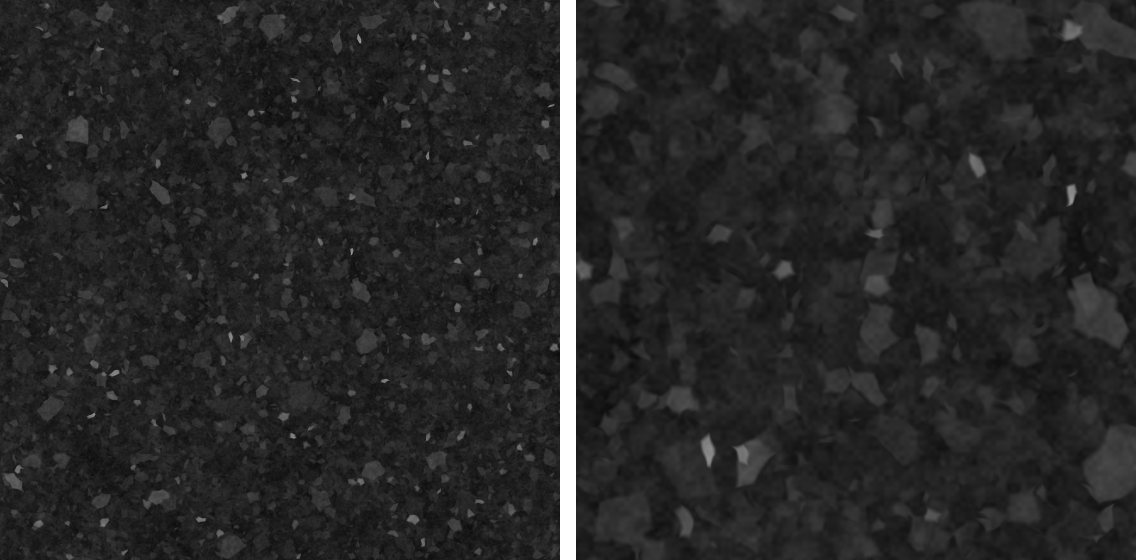
Left, the full canvas; right, a detail of the centre.
Reproduce this texture procedurally as a Shadertoy shader.

```glsl
vec3 hash3(vec2 p) {
    vec3 q = fract(p.xyx * vec3(0.1031, 0.1030, 0.0973));
    q += dot(q, q.yxz + 33.33);
    return fract((q.xxy + q.yzz) * q.zyx);
}

float valueNoise(vec2 p) {
    vec2 cell = floor(p), f = fract(p);
    f = f * f * (3.0 - 2.0 * f);
    float low = mix(hash3(cell).x, hash3(cell + vec2(1, 0)).x, f.x);
    float high = mix(hash3(cell + vec2(0, 1)).x, hash3(cell + 1.0).x, f.x);
    return mix(low, high, f.y) - 0.5;
}

// Signed distance to an irregular five-sided chip
float chipDistance(vec2 p, float radius, vec2 seed) {
    float d = -radius;
    for (int i = 0; i < 5; i++) {
        vec3 side = hash3(seed + float(i) * 7.3);
        float angle = (float(i) + 0.5 * side.x) * 1.2566;
        d = max(d, dot(p, vec2(cos(angle), sin(angle))) - radius * mix(0.5, 1.0, side.y));
    }
    return d;
}

// Lays one size of scattered chips over the tone below
float addChips(float tone, vec2 uv, float count, float share, vec2 shades, float seed) {
    vec2 p = uv * count, cell = floor(p);
    float edge = 0.0022 * count;
    for (int y = -1; y <= 1; y++)
    for (int x = -1; x <= 1; x++) {
        vec2 id = cell + vec2(x, y);
        vec3 place = hash3(id + seed), look = hash3(id + seed + 57.0);
        if (place.z > share) continue;
        vec2 q = p - id - 0.2 - 0.6 * place.xy;
        float turn = 6.2832 * look.x;
        q *= mat2(cos(turn), sin(turn), -sin(turn), cos(turn));
        q.y *= mix(1.0, 2.3, look.y * look.y);
        float d = chipDistance(q, mix(0.3, 0.52, place.z / share), id + seed + 19.0);
        float shade = mix(shades.x, shades.y, look.z * look.z);
        float cover = smoothstep(edge, -edge, d) * mix(0.65, 1.0, look.y);
        tone = mix(tone, shade, cover);
    }
    return tone;
}

void mainImage(out vec4 fragColor, in vec2 fragCoord) {
    vec2 uv = fragCoord / iResolution.y;

    // Dark blotchy binder
    float mottle = valueNoise(uv * 60.0 + 3.0);
    float tone = 0.121 + 0.085 * mottle + 0.05 * valueNoise(uv * 25.0 + 40.0);

    // Ragged outlines
    vec2 ragged = uv + 0.005 * vec2(valueNoise(uv * 110.0 + 11.0), valueNoise(uv * 110.0 + 71.0));

    // Chips from fine to coarse, then bright specks
    tone = addChips(tone, ragged, 95.0, 1.0, vec2(0.085, 0.20), 5.0);
    tone = addChips(tone, ragged, 60.0, 0.9, vec2(0.09, 0.23), 131.0);
    tone = addChips(tone, ragged, 38.0, 0.65, vec2(0.10, 0.25), 263.0);
    tone = addChips(tone, ragged, 24.0, 0.32, vec2(0.12, 0.30), 397.0);
    tone = addChips(tone, ragged, 16.0, 0.17, vec2(0.15, 0.36), 521.0);
    tone = addChips(tone, ragged, 52.0, 0.10, vec2(0.20, 0.56), 659.0);

    // Surface wear, broad shading and fine grit
    tone *= 1.0 + 0.25 * valueNoise(uv * 130.0 + 23.0);
    tone += 0.03 * valueNoise(uv * 6.0 + 9.0) + 0.045 * valueNoise(uv * 330.0);

    fragColor = vec4(vec3(clamp(tone, 0.0, 1.0)), 1.0);
}
```
